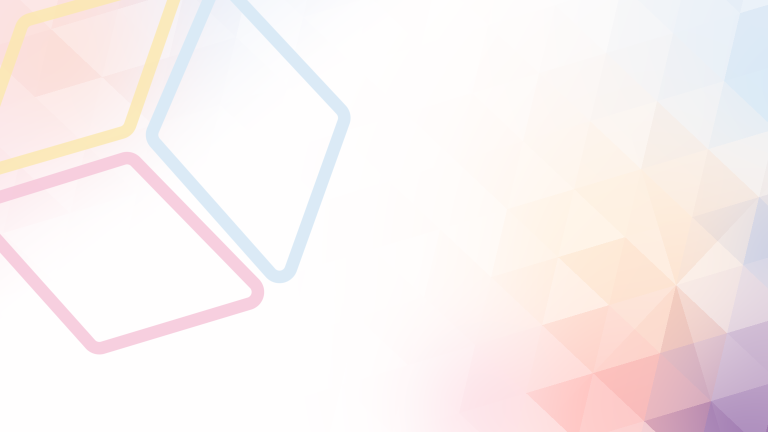
Give the GLSL for this background, as a WebGL 2 fragment shader.

```glsl
#version 300 es
precision highp float;
// Pale faceted backdrop with warm and violet glows and three rounded outline rhombi.

uniform vec2 u_resolution;
out vec4 fragColor;

float hash(vec2 p) {
  vec3 q = fract(p.xyx * vec3(0.1031, 0.1030, 0.0973));
  q += dot(q, q.yzx + 33.33);
  return fract((q.x + q.y) * q.z);
}

// Soft round spot blended over the colour
void glow(inout vec3 color, vec2 offset, float radius, vec3 tint, float strength) {
  color = mix(color, tint, strength * exp(-dot(offset, offset) / (radius * radius)));
}

// Smooth colour field on white
vec3 colorField(vec2 p) {
  vec3 color = vec3(1.0, 0.996, 0.997);

  // Diagonal wash from the upper left corner
  float diagonal = dot(vec2(p.x, 1.0 - p.y), vec2(0.62, 0.78));
  vec3 wash = mix(vec3(0.985, 0.895, 0.915), vec3(0.91, 0.935, 0.975), smoothstep(0.1, 0.6, p.x));
  color = mix(color, wash, 1.0 - smoothstep(0.12, 0.62, diagonal));
  glow(color, p - vec2(0.14, 0.88), 0.20, vec3(0.99, 0.895, 0.86), 0.7);

  // Pale warm and blue light on the right
  glow(color, p - vec2(1.67, 0.40), 0.48, vec3(1.0, 0.93, 0.88), 0.9);
  glow(color, p - vec2(1.78, 0.95), 0.32, vec3(0.89, 0.93, 0.97), 0.9);
  glow(color, p - vec2(1.80, 0.79), 0.12, vec3(0.83, 0.91, 0.97), 0.7);
  glow(color, p - vec2(1.41, 0.43), 0.20, vec3(1.0, 0.955, 0.87), 0.6);

  // Peach, coral, pink and violet toward the lower right
  glow(color, p - vec2(1.55, 0.28), 0.20, vec3(0.99, 0.88, 0.80), 0.7);
  glow(color, p - vec2(1.13, 0.05), 0.17, vec3(0.99, 0.88, 0.91), 0.8);
  glow(color, p - vec2(1.43, 0.04), 0.20, vec3(1.0, 0.74, 0.73), 0.85);
  glow(color, p - vec2(1.80, 0.42), 0.11, vec3(0.74, 0.78, 0.89), 0.8);
  glow(color, p - vec2(1.76, 0.20), 0.13, vec3(0.76, 0.67, 0.80), 0.8);
  glow(color, p - vec2(1.73, 0.00), 0.16, vec3(0.57, 0.41, 0.66), 0.95);
  return color;
}

// Colour field broken into triangles of a skewed lattice
vec3 facets(vec2 p) {
  vec2 hub = vec2(1.565, 0.340);
  vec2 q = p - hub;
  vec2 st = vec2(dot(q, vec2(6.935, -1.632)), dot(q, vec2(2.040, -6.833)));
  vec2 cell = floor(st), f = fract(st);
  float side = step(f.y, f.x);
  vec2 center = cell + mix(vec2(1.0, 2.0), vec2(2.0, 1.0), side) / 3.0;
  vec2 middle = hub + center.x * vec2(0.155, 0.0463) + center.y * vec2(-0.037, -0.1574);

  float flatness = 0.65 * smoothstep(0.9, 1.5, p.x);
  vec3 color = colorField(mix(p, middle, flatness));

  // Facet shade, plus broad rays fanning out of the hub
  float shade = 0.45 * (hash(cell + 40.0 + side * 17.0) - 0.5);
  vec2 ray = step(0.0, vec2(2.0 * st.x - st.y, st.x + st.y));
  shade += 0.5 * (hash(ray * 5.0 + 3.0) - 0.5) * exp(-dot(q, q) / 0.05);
  return 1.0 - (1.0 - color) * (1.0 + shade);
}

// Signed distance to a four-sided polygon
float quadDistance(vec2 p, vec2 a, vec2 b, vec2 c, vec2 d) {
  vec2 v[4] = vec2[4](a, b, c, d);
  float nearest = 1e3, inside = 1.0;
  for (int i = 0; i < 4; i++) {
    vec2 next = v[(i + 1) % 4], edge = next - v[i], w = p - v[i];
    nearest = min(nearest, length(w - edge * clamp(dot(w, edge) / dot(edge, edge), 0.0, 1.0)));
    bvec3 crossing = bvec3(w.y >= 0.0, p.y < next.y, edge.x * w.y > edge.y * w.x);
    if (all(crossing) || !any(crossing)) inside = -inside;
  }
  return inside * nearest;
}

// Coverage of a rounded outline around a polygon
float outline(float dist) {
  float pixel = 1.0 / u_resolution.y;
  return 1.0 - smoothstep(-0.7 * pixel, 0.7 * pixel, abs(dist - 0.028) - 0.0145);
}

void main() {
  // Average four samples to smooth the facet edges
  vec3 color = vec3(0.0);
  for (int i = 0; i < 4; i++) {
    vec2 jitter = vec2(i % 2, i / 2) * 0.5 - 0.25;
    color += 0.25 * facets((gl_FragCoord.xy + jitter) / u_resolution.y);
  }

  // Yellow, blue and pink rhombi
  vec2 p = gl_FragCoord.xy / u_resolution.y;
  float yellow = quadDistance(p, vec2(0.076, 0.928), vec2(0.377, 1.013), vec2(0.275, 0.720), vec2(-0.028, 0.632));
  float blue = quadDistance(p, vec2(0.514, 1.0), vec2(0.769, 0.727), vec2(0.647, 0.387), vec2(0.380, 0.688));
  float pink = quadDistance(p, vec2(0.294, 0.606), vec2(0.569, 0.324), vec2(0.230, 0.222), vec2(-0.025, 0.507));
  color = mix(color, vec3(0.985, 0.91, 0.68), 0.8 * outline(yellow));
  color = mix(color, vec3(0.85, 0.915, 0.965), 0.95 * outline(blue));
  color = mix(color, vec3(0.965, 0.79, 0.86), 0.9 * outline(pink));
  fragColor = vec4(color, 1.0);
}
```
